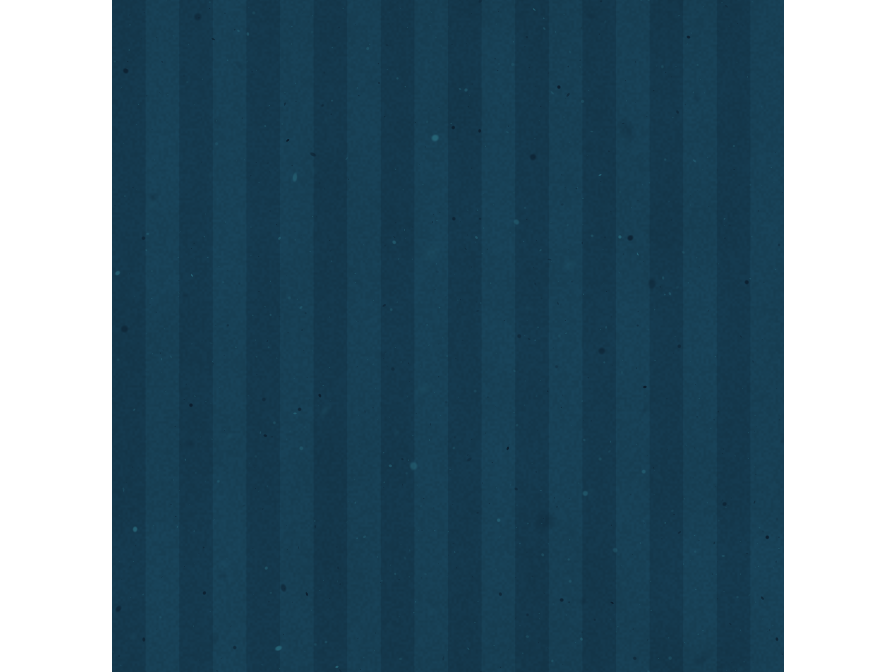
Write a Shadertoy shader that draws this texture.

```glsl
// Square panel of faint navy vertical stripes with worn, speckled paper, on white margins.
#define STRIPE_PAIRS 10.0
#define DARK_STRIPE vec3(0.080, 0.222, 0.302)
#define LIGHT_STRIPE vec3(0.092, 0.252, 0.335)
#define MARGIN_COLOR vec3(1.0)
#define DARK_SPECK vec3(0.035, 0.095, 0.155)
#define LIGHT_SPECK vec3(0.170, 0.440, 0.510)
#define MOTTLE 0.10
#define GRAIN 0.10

// Integer hash: cell and seed to four values in 0..1
vec4 hash4(vec2 cell, float seed) {
    uvec4 v = uvec4(uint(cell.x), uint(cell.y), uint(seed), 17u);
    v = v * 1664525u + 1013904223u;
    for (int i = 0; i < 2; i++) {
        v.x += v.y * v.w;
        v.y += v.z * v.x;
        v.z += v.x * v.y;
        v.w += v.y * v.z;
        v ^= v >> 16u;
    }
    return vec4(v >> 8u) / 16777216.0;
}

// Value noise that wraps after a whole number of cells
float wrapNoise(vec2 p, float cells, float seed) {
    vec2 g = p * cells;
    vec2 i = floor(g), f = fract(g);
    f = f * f * (3.0 - 2.0 * f);
    float a = hash4(mod(i, cells), seed).x;
    float b = hash4(mod(i + vec2(1, 0), cells), seed).x;
    float c = hash4(mod(i + vec2(0, 1), cells), seed).x;
    float d = hash4(mod(i + vec2(1, 1), cells), seed).x;
    return mix(mix(a, b, f.x), mix(c, d, f.x), f.y);
}

float wrapFbm(vec2 p, float cells, float seed) {
    float sum = 0.0, amplitude = 0.5;
    for (int i = 0; i < 5; i++) {
        sum += amplitude * (wrapNoise(p, cells, seed + float(i)) - 0.5);
        cells *= 2.0;
        amplitude *= 0.6;
    }
    return sum;
}

// Scattered elliptical specks, mostly small with a few large ones
float specks(vec2 p, float cells, float density, float maxRadius, float core, float px, float seed) {
    float cover = 0.0;
    vec2 home = floor(p * cells);
    for (int y = -1; y <= 1; y++)
    for (int x = -1; x <= 1; x++) {
        vec2 cell = home + vec2(x, y);
        vec4 place = hash4(mod(cell, cells), seed);
        vec4 form = hash4(mod(cell, cells), seed + 50.0);
        if (place.z > density) continue;
        vec2 d = p - (cell + place.xy) / cells;
        float angle = 6.2832 * form.x;
        d = mat2(cos(angle), -sin(angle), sin(angle), cos(angle)) * d;
        d.y *= 1.0 + 1.2 * form.y * form.y;
        float radius = maxRadius * mix(0.32, 1.0, pow(form.z, 5.0));
        float spot = 1.0 - smoothstep(radius * core, radius + 0.5 * px, length(d));
        cover = max(cover, spot * mix(0.3, 1.0, form.w));
    }
    return cover;
}

void mainImage(out vec4 fragColor, in vec2 fragCoord) {
    float px = 1.0 / iResolution.y;
    vec2 centered = (fragCoord - 0.5 * iResolution.xy) * px;
    vec2 p = centered + 0.5;

    // Stripes: dark first, light second in every pair
    float fromLight = abs(fract(p.x * STRIPE_PAIRS - 0.25) - 0.5);
    float edge = 0.6 * px * STRIPE_PAIRS;
    float light = smoothstep(-edge, edge, 0.25 - fromLight);
    vec3 color = mix(DARK_STRIPE, LIGHT_STRIPE, light);

    // Cloudy wear and fine grain
    color *= 1.0 + MOTTLE * wrapFbm(p, 6.0, 1.0);
    color *= 1.0 + GRAIN * (wrapNoise(p, 280.0, 9.0) - 0.5);

    // Soft smudges
    color = mix(color, DARK_SPECK, 0.22 * specks(p, 7.0, 0.35, 0.028, 0.0, px, 11.0));
    color = mix(color, LIGHT_SPECK, 0.14 * specks(p, 9.0, 0.30, 0.022, 0.0, px, 12.0));

    // Dust, then larger flecks
    color = mix(color, DARK_SPECK, 0.45 * specks(p, 44.0, 0.18, 0.0030, 0.2, px, 13.0));
    color = mix(color, LIGHT_SPECK, 0.40 * specks(p, 48.0, 0.20, 0.0030, 0.2, px, 14.0));
    color = mix(color, LIGHT_SPECK, 0.75 * specks(p, 14.0, 0.22, 0.0085, 0.4, px, 15.0));
    color = mix(color, DARK_SPECK, 0.95 * specks(p, 15.0, 0.26, 0.0095, 0.4, px, 16.0));

    // White margins beside the square panel
    float panel = 1.0 - smoothstep(-0.5 * px, 0.5 * px, abs(centered.x) - 0.5);
    fragColor = vec4(mix(MARGIN_COLOR, color, panel), 1.0);
}
```
